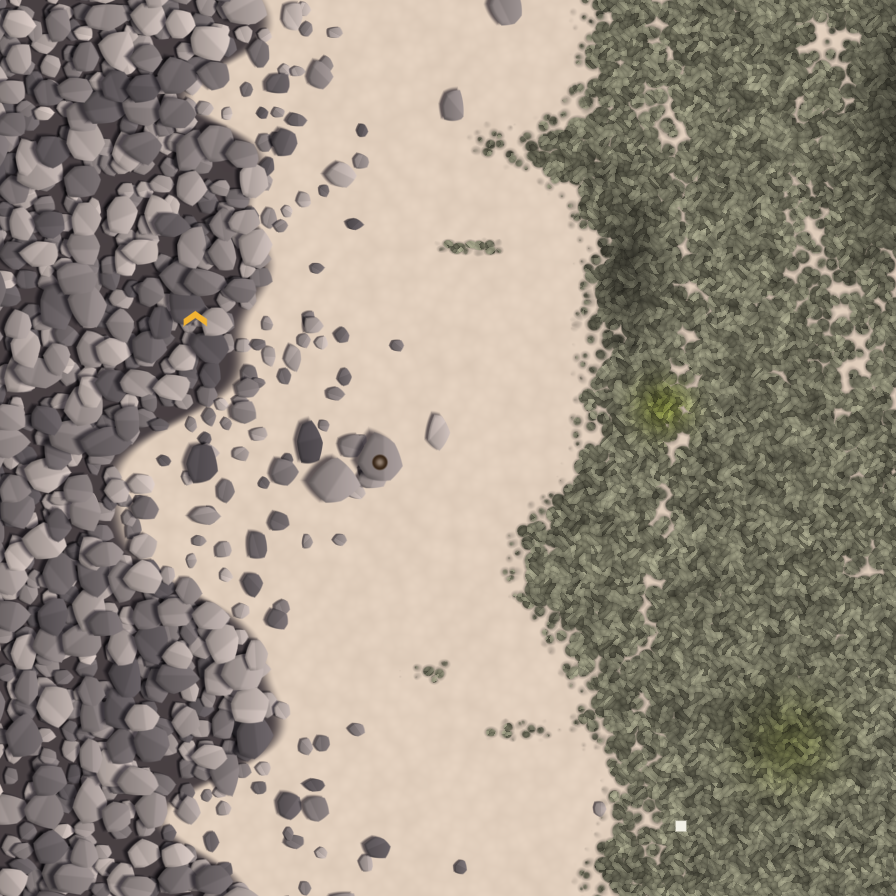
A Shadertoy shader for this texture:

```glsl
float hash(vec2 p) {
    vec3 q = fract(p.xyx * 0.1031);
    q += dot(q, q.yzx + 33.33);
    return fract((q.x + q.y) * q.z);
}

float bump(float x, float centre, float width) {
    float v = (x - centre) / width;
    return exp(-v * v);
}

float blob(vec2 p, float x, float y, float rx, float ry) {
    return bump(p.x, x, rx) * bump(p.y, y, ry);
}

// Cellular noise: nearest distance and that cell's random value
vec2 cellular(vec2 p) {
    vec2 best = vec2(9, 0);
    for (int k = 0; k < 9; k++) {
        vec2 id = floor(p) + vec2(k % 3 - 1, k / 3 - 1);
        float d = length(id + vec2(hash(id), hash(id + 71.3)) - p);
        if (d < best.x) best = vec2(d, hash(id + 19.7));
    }
    return best;
}

// Rounded irregular polygon of roughly unit radius
float stoneShape(vec2 q, float seed) {
    float d = -1.0;
    for (int i = 0; i < 6; i++) {
        float k = float(i), a = (k + 0.8 * hash(vec2(seed, k))) * 1.0472;
        d = max(d, dot(q, vec2(cos(a), sin(a))) - 0.72 - 0.28 * hash(vec2(k + 7.0, seed)));
    }
    return mix(d, length(q) - 1.0, 0.35);
}

vec3 paintStone(vec3 col, vec2 q, float px, float seed, float tone) {
    if (dot(q, q) > 5.0) return col;
    float d = stoneShape(q, seed);
    float shadow = smoothstep(0.15, -0.15, stoneShape(q + vec2(0.26, -0.1), seed));
    col *= mix(vec3(1), vec3(0.43, 0.42, 0.46), shadow);
    vec3 rock = mix(vec3(0.29, 0.27, 0.29), vec3(0.74, 0.69, 0.67), tone);
    float facet = dot(q, vec2(cos(seed), sin(seed)));
    rock *= 0.98 + 0.13 * q.x + 0.09 * smoothstep(0.07, 0.23, facet);
    rock *= 1.0 - 0.22 * smoothstep(-0.25, 0.0, d) * smoothstep(0.3, -0.6, q.x);
    return mix(col, rock, smoothstep(px, -px, d));
}

float pileCover(vec2 p) {
    float edge = 0.295 - 0.17 * bump(p.y, 0.44, 0.11) - 0.07 * bump(p.y, 0.89, 0.045)
        + 0.03 * bump(p.y, 0.22, 0.06) - 0.1 * bump(p.y, 0.08, 0.06) + 0.012 * sin(p.y * 47.0);
    return smoothstep(0.03, -0.03, p.x - edge);
}

float scatterCover(vec2 p) {
    float reach = 0.43 + 0.05 * bump(p.y, 0.55, 0.1) - 0.05 * bump(p.y, 0.3, 0.1);
    return 0.42 * smoothstep(reach, reach - 0.14, p.x);
}

// One stone per grid cell, thinning away from the pile
vec3 stoneLayer(vec3 col, vec2 p, float scale, float px) {
    vec2 g = p * scale;
    for (int k = 0; k < 9; k++) {
        vec2 id = floor(g) + vec2(k % 3 - 1, k / 3 - 1);
        vec2 r = vec2(hash(id + scale), hash(id + scale + 41.0));
        vec2 c = id + 0.15 + 0.7 * r;
        float pile = pileCover(c / scale);
        if (hash(id + 83.0) > 0.85 * max(pile, scatterCover(c / scale))) continue;
        float size = mix(0.36, 0.53, pile) * (0.8 + 0.4 * r.y);
        vec2 q = (g - c) * (0.8 + 0.4 * vec2(r.x, 1.0 - r.x)) / size;
        col = paintStone(col, q, px * scale / size, r.x * 90.0 + r.y * 9.0, 0.12 + 0.88 * hash(id + 5.0));
    }
    return col;
}

float plantCover(vec2 p) {
    float edge = 0.66 - 0.06 * bump(p.y, 0.83, 0.05) - 0.085 * bump(p.y, 0.37, 0.09);
    float c = smoothstep(edge - 0.05, edge + 0.06, p.x);
    // Bare track and dry clearings
    c -= 0.42 * bump(p.x, 0.745 + 0.025 * sin(7.0 * p.y - 3.15), 0.024);
    c -= 0.48 * blob(p, 0.95, 0.66, 0.08, 0.13) + 0.5 * blob(p, 0.93, 0.94, 0.045, 0.08);
    c -= 0.35 * blob(p, 0.89, 0.79, 0.04, 0.08) + 0.4 * blob(p, 0.7, 0.85, 0.05, 0.04);
    c -= 0.4 * blob(p, 0.67, 0.11, 0.04, 0.06) + 0.25 * blob(p, 0.96, 0.42, 0.05, 0.12);
    // Dense margin and creeping sprigs
    c += 0.5 * blob(p, 1.0, 0.87, 0.03, 0.12) + 0.5 * blob(p, 0.57, 0.84, 0.045, 0.025);
    c += 0.55 * blob(p, 0.53, 0.725, 0.045, 0.01) + 0.5 * blob(p, 0.475, 0.25, 0.035, 0.016);
    return c + 0.5 * blob(p, 0.58, 0.185, 0.045, 0.014);
}

void mainImage(out vec4 fragColor, in vec2 fragCoord) {
    vec2 p = fragCoord / iResolution.xy;
    float px = 1.0 / iResolution.y;
    // Rippled sand, dark gaps beneath the pile
    float ripple = sin(p.x * 90.0 + 3.0 * sin(p.y * 31.0)) * sin(p.y * 74.0 + 2.0 * sin(p.x * 43.0));
    vec3 col = vec3(0.88, 0.807, 0.737) + 0.012 * ripple + 0.025 * (0.45 - cellular(p * 65.0).x);
    col = mix(col, vec3(0.25, 0.22, 0.235), 0.95 * smoothstep(0.4, 0.95, pileCover(p)));
    col = stoneLayer(col, p, 46.0, px);
    col = stoneLayer(col, p, 27.0, px);
    // Larger single stones, one with a hollow
    col = paintStone(col, (p - vec2(0.224, 0.483)) / vec2(0.018, 0.023), px * 50.0, 3.0, 0.08);
    col = paintStone(col, (p - vec2(0.346, 0.505)) / vec2(0.015, 0.025), px * 50.0, 8.0, 0.05);
    col = paintStone(col, (p - vec2(0.372, 0.464)) / 0.025, px * 40.0, 12.0, 0.65);
    col = paintStone(col, (p - vec2(0.489, 0.516)) / vec2(0.012, 0.021), px * 60.0, 21.0, 0.97);
    col = paintStone(col, (p - vec2(0.506, 0.881)) / vec2(0.013, 0.019), px * 60.0, 26.0, 0.55);
    col = paintStone(col, (p - vec2(0.565, 0.99)) / 0.019, px * 50.0, 35.0, 0.6);
    col = paintStone(col, (p - vec2(0.425, 0.488)) / vec2(0.023, 0.029), px * 40.0, 44.0, 0.58);
    float hollow = length(p - vec2(0.424, 0.484));
    col = mix(col, vec3(0.4, 0.33, 0.27) - 0.17 * cos(hollow * 450.0 + 3.0), smoothstep(0.01, 0.007, hollow));
    // Clumped plants with fine leaves
    float cover = plantCover(p), clump = cellular(p * 24.0 + 3.0).x;
    vec2 tuft = cellular(p * 72.0), leaf = cellular((p + 0.003 * sin(p.yx * 190.0)) * 148.0);
    float growth = cover + smoothstep(0.0, 0.3, cover) * (0.54 - 0.55 * clump - 0.65 * tuft.x);
    vec3 green = mix(vec3(0.25, 0.25, 0.2), vec3(0.61, 0.61, 0.51), leaf.y * 0.8 + 0.38 - 0.5 * leaf.x);
    green *= 0.88 + 0.25 * tuft.y - 0.2 * clump;
    float shade = blob(p, 0.7, 0.7, 0.04, 0.08) + blob(p, 1.0, 0.87, 0.04, 0.14) + 0.6 * blob(p, 0.86, 0.19, 0.05, 0.05);
    float fresh = blob(p, 0.74, 0.545, 0.03, 0.03) + 0.6 * blob(p, 0.88, 0.17, 0.05, 0.05);
    green *= (1.0 - 0.4 * shade) * mix(vec3(1), vec3(0.93, 1, 0.55), fresh);
    col *= 1.0 - 0.22 * smoothstep(0.25, 0.5, growth);
    col = mix(col, green, 0.95 * smoothstep(0.42, 0.56, growth));
    // Small bright markers
    vec2 m = p - vec2(0.218, 0.649), s = abs(p - vec2(0.76, 0.078));
    float chevron = max(abs(m.y + 0.7 * abs(m.x)) - 0.004, abs(m.x) - 0.013);
    col = mix(col, vec3(0.94, 0.7, 0.2), smoothstep(px, -px, chevron));
    col = mix(col, vec3(0.95, 0.94, 0.9), smoothstep(px, -px, max(s.x, s.y) - 0.006));
    fragColor = vec4(col, 1);
}
```
